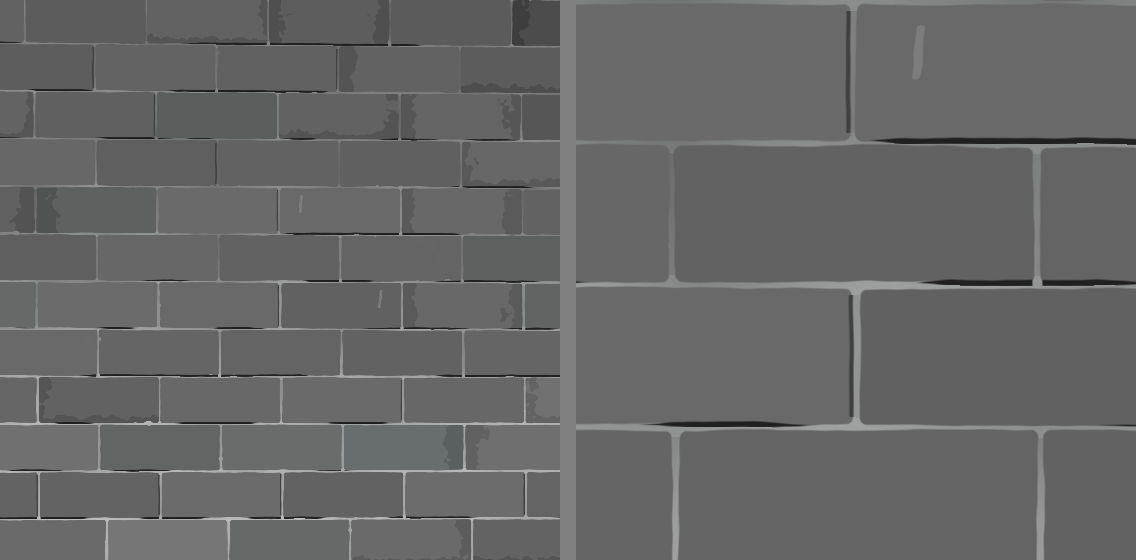
Left, the full canvas; right, a detail of the centre.
Give the GLSL for this texture, as a three.js fragment shader.

```glsl
// Grey running-bond brick wall: twelve rows of flat-toned bricks, lighter toward the bottom.
// Rounded-box distances give thin worn mortar; gradient noise breaks up the joints,
// the dark gaps under bricks and the ragged stains on some faces.
varying vec2 vUv;

float hash(vec2 p) {
  return fract(sin(dot(p, vec2(127.1, 311.7))) * 43758.5);
}

vec2 gradient(vec2 cell) {
  float angle = 6.2832 * hash(cell);
  return vec2(cos(angle), sin(angle));
}

float noise(vec2 p) {
  vec2 i = floor(p), f = p - i;
  vec2 u = f * f * f * (f * (f * 6.0 - 15.0) + 10.0);
  vec2 e = vec2(1.0, 0.0);
  float low = mix(dot(gradient(i), f), dot(gradient(i + e), f - e), u.x);
  float high = mix(dot(gradient(i + e.yx), f - e.yx), dot(gradient(i + 1.0), f - 1.0), u.x);
  return mix(low, high, u.y);
}

float roundedBox(vec2 p, vec2 halfSize, float radius) {
  vec2 q = abs(p) - halfSize + radius;
  return length(max(q, 0.0)) + min(max(q.x, q.y), 0.0) - radius;
}

float inside(float d) {
  return 1.0 - smoothstep(-0.0007, 0.0007, d);
}

void main() {
  vec2 uv = vUv;
  vec2 brick = vec2(0.2174, 0.085);

  // Slightly tilted rows, each with its own half-brick shift and drift
  vec2 wall = uv + vec2(0.0, 0.01 * uv.x * (uv.y - 0.25));
  wall += 0.0009 * vec2(noise(uv * 34.0), noise(uv * 29.0 + 7.0));
  float v = (wall.y - 0.073) / brick.y + 1.0;
  float row = floor(v);
  float shift = 0.065 + 0.1087 * (1.0 - mod(row, 2.0)) + 0.001 * (5.5 - row);
  shift += 0.0117 * (1.0 - step(0.5, row)) - 0.0155 * step(10.5, row);
  float u = (wall.x - shift) / brick.x;
  vec2 id = vec2(floor(u), row);
  vec2 p = (vec2(u, v) - id - 0.5) * brick;
  vec2 center = uv - p;
  float pick = hash(id + 3.7);
  float side = hash(id + 9.2) < 0.5 ? -1.0 : 1.0;

  // Flat tone per brick, darkest in the upper right
  float tone = mix(0.43, 0.37, center.y);
  tone += (hash(id + 1.3) - 0.5) * mix(0.085, 0.025, center.y);
  tone -= 0.07 * smoothstep(1.7, 1.97, center.x + center.y);
  vec3 color = vec3(tone);
  color += vec3(-0.015, 0.006, 0.002) * step(hash(id + 5.1), 0.07);

  // Ragged stains: one end, both ends, or along the foot of a brick
  float rough = 0.28 * noise(uv * vec2(38.0, 24.0)) + 0.16 * noise(uv * 95.0);
  float across = p.x / (0.5 * brick.x);
  float reach = across * side - 0.7;
  if (pick > 0.82) reach = abs(across) - 0.75;
  if (pick > 0.91) reach = max(across * side - 0.85, -p.y / (0.5 * brick.y) - 0.7);
  float stain = smoothstep(-0.012, 0.012, reach + rough) * step(0.74, pick);
  color -= 0.055 * stain;

  // Occasional pale vertical streak
  vec2 drip = p - vec2(0.07 * side, 0.012);
  drip.x -= 0.12 * drip.y + 0.002 * noise(uv * 60.0);
  drip.y -= clamp(drip.y, -0.014, 0.014);
  float streak = inside(length(drip) - 0.0025) * step(pick, 0.06);
  color = mix(color, vec3(0.49), streak);

  // Worn mortar with gaps and small chips
  float edge = roundedBox(p, 0.5 * brick, 0.006);
  float wear = noise(uv * 13.0 + 4.0);
  float width = mix(0.0021, 0.0014, uv.y) + 0.0016 * wear + 0.0007 * noise(uv * 70.0);
  width += 0.005 * smoothstep(0.4, 0.65, noise(uv * 47.0 + 21.0));
  float mortar = 1.0 - inside(edge + width);
  float pale = mix(0.69, 0.5, smoothstep(0.1, 0.75, uv.y)) + 0.12 * noise(uv * 9.0);
  float upright = step(abs(p.y), 0.5 * brick.y - 0.006);
  color = mix(color, vec3(pale - 0.05 * upright) + vec3(-0.003, 0.002, 0.002), mortar);

  // Broken dark gap along the lower edge of bricks
  float run = noise(vec2(uv.x * 6.0, row * 7.3 + 0.4));
  float thickness = 0.0018 * smoothstep(0.04, 0.2, run) + 0.0004 * noise(uv * 80.0);
  float gapLine = abs(p.y + 0.5 * brick.y - 0.0016) - thickness;
  float gap = inside(gapLine) * smoothstep(0.04, 0.09, run);
  gap *= inside(abs(p.x) - 0.5 * brick.x + 0.003);
  color = mix(color, vec3(0.13, 0.125, 0.125), gap);

  // Thin shade beside a few upright joints
  float shade = inside(abs(p.x - 0.5 * brick.x + 0.003) - 0.0012) * upright;
  color = mix(color, vec3(0.25), shade * step(0.9, hash(id + 6.4)));

  gl_FragColor = vec4(color, 1.0);
}
```
